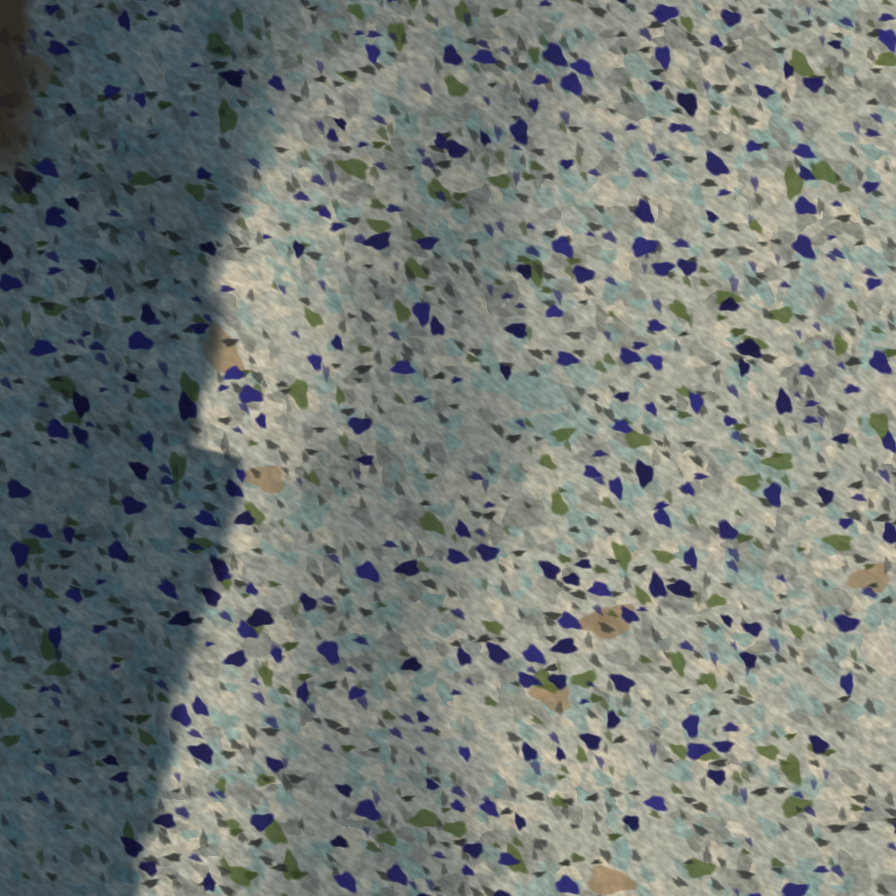
Reproduce this texture procedurally as a Shadertoy shader.

```glsl
#define PALE vec3(0.645, 0.650, 0.605)
#define CREAM vec3(0.76, 0.73, 0.65)
#define TEAL vec3(0.50, 0.61, 0.59)
#define GREY vec3(0.49, 0.50, 0.47)
#define NAVY vec3(0.14, 0.135, 0.37)
#define OLIVE vec3(0.29, 0.36, 0.17)
#define UMBER vec3(0.20, 0.21, 0.20)
#define TAN vec3(0.57, 0.46, 0.33)
#define SHADOW_TINT vec3(0.41, 0.495, 0.575)
#define HAZE_TINT vec3(0.73, 0.76, 0.78)
#define TILT -0.65
#define EDGE_SOFTNESS 0.0018

vec3 hash3(vec2 p) {
    vec3 q = fract(p.xyx * vec3(0.1031, 0.1030, 0.0973));
    q += dot(q, q.yxz + 33.33);
    return fract((q.xxy + q.yzz) * q.zyx);
}

mat2 rotation(float a) {
    float c = cos(a), s = sin(a);
    return mat2(c, -s, s, c);
}

float cornerSlope(vec2 cell, vec2 offset) {
    float a = 6.2832 * hash3(cell + 71.0).x;
    return dot(vec2(cos(a), sin(a)), offset);
}

// Gradient noise, roughly -0.7 to 0.7
float noise(vec2 p) {
    vec2 i = floor(p), f = fract(p);
    vec2 u = f * f * f * (f * (f * 6.0 - 15.0) + 10.0);
    vec2 e = vec2(1.0, 0.0);
    return mix(mix(cornerSlope(i, f), cornerSlope(i + e, f - e), u.x),
               mix(cornerSlope(i + e.yx, f - e.yx), cornerSlope(i + 1.0, f - 1.0), u.x), u.y);
}

// Scattered angular chips: random values in xyz, coverage in w
vec4 chips(vec2 uv, float cells, float share, vec2 radius, float seed) {
    vec2 p = uv * cells, home = floor(p);
    vec4 best = vec4(0.0);
    for (int y = -1; y <= 1; y++)
    for (int x = -1; x <= 1; x++) {
        vec2 cell = home + vec2(x, y);
        vec3 place = hash3(cell + seed);
        vec3 look = hash3(cell + seed + 137.0);
        if (place.z > share) continue;
        vec2 size = radius * mix(0.6, 1.25, look.x);
        vec2 d = p - cell - mix(vec2(0.1), vec2(0.9), place.xy);
        d = rotation(TILT + 1.8 * (look.y - 0.5)) * d / (size * cells);
        float a = atan(d.y, d.x);
        float r = length(d) * (1.0 + 0.16 * sin(3.0 * a + 6.3 * look.z)
                                   + 0.08 * sin(5.0 * a + 9.0 * look.x));
        float soft = EDGE_SOFTNESS / size.y;
        float cover = 1.0 - smoothstep(1.0 - soft, 1.0 + soft, r);
        if (cover > best.w) best = vec4(look.zxy, cover);
    }
    return best;
}

vec3 paleColour(float pick) {
    vec3 c = mix(GREY, TEAL, smoothstep(0.2, 0.3, pick));
    c = mix(c, PALE, smoothstep(0.48, 0.55, pick));
    return mix(c, CREAM, smoothstep(0.7, 0.8, pick));
}

vec3 terrazzo(vec2 uv) {
    // Cement with streaky grain
    vec2 along = rotation(TILT) * uv;
    float grain = noise(along * vec2(65.0, 130.0)) + 0.7 * noise(along * vec2(130.0, 250.0) + 9.0);
    vec3 col = PALE;

    // Overlapping pale shards
    vec4 c = chips(uv, 27.0, 0.75, vec2(0.022, 0.014), 11.0);
    col = mix(col, paleColour(c.x), 0.6 * c.w);
    c = chips(uv, 48.0, 0.65, vec2(0.012, 0.007), 223.0);
    col = mix(col, paleColour(c.x), 0.75 * c.w);
    col *= 1.0 + 0.19 * grain;

    // Rare tan and green pieces
    c = chips(uv, 11.0, 0.06, vec2(0.024, 0.014), 307.0);
    col = mix(col, TAN, 0.65 * c.w);
    c = chips(uv, 22.0, 0.17, vec2(0.014, 0.008), 401.0);
    col = mix(col, OLIVE, 0.75 * c.w);

    // Small dark flecks, then the larger navy chips
    c = chips(uv, 58.0, 0.36, vec2(0.0068, 0.0036), 509.0);
    vec3 fleck = mix(mix(UMBER, OLIVE, 0.7 * step(0.6, c.x)), NAVY, step(0.78, c.x));
    col = mix(col, fleck, c.w * mix(0.5, 0.95, c.z));
    c = chips(uv, 28.0, 0.27, vec2(0.0115, 0.0075), 617.0);
    vec3 navy = NAVY * mix(0.65, 1.25, c.x);
    return mix(col, navy, 0.94 * c.w);
}

// Cast shadow with a step in its edge, and a softer diagonal haze
vec3 lighting(vec2 uv) {
    float wobble = noise(uv * 7.0);
    float edge = mix(0.15 + 0.25 * uv.y, 0.12 + 0.19 * uv.y, smoothstep(0.485, 0.505, uv.y));
    float high = smoothstep(0.72, 1.0, uv.y);
    edge += 0.025 * wobble + 0.012 * noise(uv * 24.0) + 0.03 * high;
    float blur = mix(0.014, 0.12, high);
    float shadow = 1.0 - smoothstep(edge - blur, edge + blur, uv.x);
    float bandX = mix(0.39, 0.54, uv.y) + 0.07 * wobble;
    float haze = 1.0 - smoothstep(0.03, 0.18, abs(uv.x - bandX));
    haze = max(haze, 0.65 * high * (1.0 - smoothstep(0.6, 0.95, uv.x)));
    haze = clamp(haze + 0.3 * noise(uv * 4.0 + 5.0), 0.0, 1.0);
    vec3 light = mix(vec3(1.03, 1.02, 1.0), HAZE_TINT, haze);
    return mix(light, SHADOW_TINT * (1.0 + 0.15 * wobble), shadow);
}

void mainImage(out vec4 fragColor, in vec2 fragCoord) {
    vec2 uv = fragCoord / iResolution.xy;
    vec3 col = terrazzo(uv) * lighting(uv);

    // Dark soil at the upper left border
    float soil = 1.0 - smoothstep(0.015, 0.05, uv.x + 0.02 * noise(uv * 30.0));
    soil *= smoothstep(0.76, 0.86, uv.y);
    col = mix(col, UMBER * vec3(0.85, 0.65, 0.5), 0.8 * soil);
    fragColor = vec4(col, 1.0);
}
```
